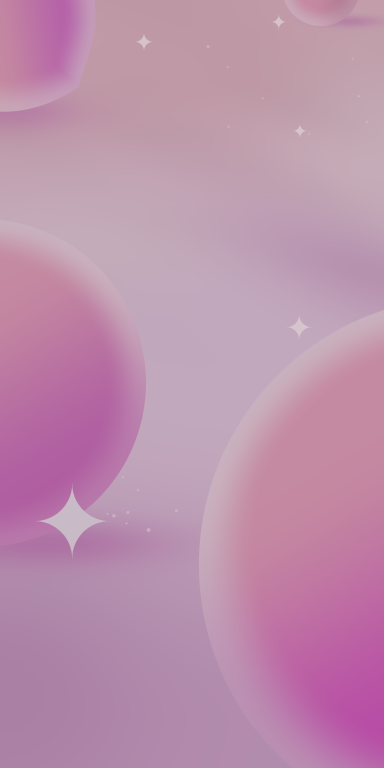
Write a WebGL 1 fragment shader that draws this background.

```glsl
precision highp float;
// Dusty pink backdrop with large glossy orbs, soft cast shadows and sparkles.
// Orbs are distance fields with a graded body and a pale inner rim;
// the haze is layered gradients with stretched noise, the dust is hashed.
uniform vec2 u_resolution;

float hash(vec2 p) {
  return fract(sin(dot(p, vec2(12.99, 78.23))) * 4375.85);
}

float noise(vec2 p) {
  vec2 i = floor(p), f = fract(p);
  f = f * f * (3.0 - 2.0 * f);
  return mix(mix(hash(i), hash(i + vec2(1, 0)), f.x),
             mix(hash(i + vec2(0, 1)), hash(i + 1.0), f.x), f.y);
}

// Soft elliptical spot, 1 at its centre
float glow(vec2 p, vec2 centre, vec2 size) {
  vec2 q = (p - centre) / size;
  return exp(-dot(q, q));
}

// Coverage of a shape from its signed distance
float cover(float d) {
  return clamp(0.5 - d * u_resolution.x, 0.0, 1.0);
}

// Four-pointed star bounded by concave circular arcs
float sparkle(vec2 p, vec2 centre, float r) {
  vec2 q = abs(p - centre);
  return cover(max(r - length(q - r), q.x + q.y - r));
}

// Paints an orb: body colour inside, rim colour fading inwards over width
vec3 orb(vec3 under, float d, vec3 body, vec3 rim, float width, float strength) {
  float edge = 1.0 - smoothstep(0.0, width, -d);
  return mix(under, mix(body, rim, edge * strength), cover(d));
}

// Vertical haze, tinted regions and faint diagonal streaks
vec3 backdrop(vec2 p) {
  vec3 col = mix(vec3(0.70, 0.55, 0.68), vec3(0.76, 0.66, 0.74), smoothstep(0.1, 0.95, p.y));
  col = mix(col, vec3(0.75, 0.60, 0.65), smoothstep(1.25, 1.8, p.y));
  col = mix(col, vec3(0.65, 0.48, 0.63), 0.7 * glow(p, vec2(0.0, 0.22), vec2(0.4, 0.4)));
  col = mix(col, vec3(0.78, 0.69, 0.73), 0.6 * glow(p, vec2(0.3, 1.4), vec2(0.35, 0.16)));
  col = mix(col, vec3(0.77, 0.68, 0.72), 0.8 * glow(p, vec2(1.0, 1.63), vec2(0.25, 0.25)));
  vec2 tilted = vec2(p.x, p.y + 0.35 * p.x);
  col = mix(col, vec3(0.70, 0.54, 0.67), 0.75 * glow(tilted, vec2(0.95, 1.62), vec2(0.35, 0.12)));
  float streak = noise(tilted * vec2(2.5, 9.0)) - 0.5;
  return col + 0.025 * streak * smoothstep(0.9, 1.3, p.y);
}

void main() {
  vec2 p = gl_FragCoord.xy / u_resolution.x;
  p.y *= 2.0 * u_resolution.x / u_resolution.y;
  vec3 pale = vec3(0.79, 0.70, 0.75);
  vec3 warm = vec3(0.77, 0.54, 0.63);
  vec3 magenta = vec3(0.69, 0.37, 0.63);
  vec3 col = backdrop(p);

  // Cast shadows
  col = mix(col, vec3(0.67, 0.40, 0.62), 0.75 * glow(p, vec2(0.12, 0.585), vec2(0.30, 0.06)));
  col = mix(col, vec3(0.70, 0.45, 0.64), 0.7 * glow(p, vec2(0.04, 1.71), vec2(0.16, 0.05)));
  col = mix(col, vec3(0.70, 0.48, 0.64), 0.8 * glow(p, vec2(0.91, 1.944), vec2(0.08, 0.014)));

  // Left orb
  vec2 q = p - vec2(-0.047, 1.003);
  float shade = smoothstep(-0.22, 0.32, dot(q, vec2(0.5, -0.85)));
  float lit = smoothstep(-0.6, 0.9, normalize(q).y);
  col = orb(col, length(q) - 0.427, mix(warm, magenta, shade), pale, 0.11, mix(0.3, 0.95, lit));

  // Right orb, its rim melting into the haze towards the bottom
  q = p - vec2(1.216, 0.529);
  shade = smoothstep(-0.42, 0.3, dot(q, vec2(0.5, -0.85)));
  vec3 rim = mix(vec3(0.73, 0.57, 0.70), pale, smoothstep(0.1, 0.75, p.y));
  float width = mix(0.22, 0.13, smoothstep(0.0, 0.8, p.y));
  col = orb(col, length(q) - 0.698, mix(warm, vec3(0.72, 0.30, 0.65), shade), rim, width, 0.95);

  // Top left orb with a soft corner at its lower right
  q = p - vec2(-0.005, 1.969);
  float turn = atan(q.y, q.x) + 0.75;
  float bump = 0.034 * exp(-abs(turn) * (turn > 0.0 ? 4.5 : 2.0));
  shade = smoothstep(-0.04, 0.2, q.x + 0.15 * q.y);
  col = orb(col, length(q) - 0.253 - bump, mix(warm, vec3(0.71, 0.38, 0.66), shade), pale, 0.09, 0.7);

  // Small top right orb
  q = p - vec2(0.836, 2.034);
  shade = smoothstep(-0.03, 0.07, q.x);
  col = orb(col, length(q) - 0.102, mix(warm, vec3(0.70, 0.49, 0.58), shade), pale, 0.05, 0.75 - 0.4 * shade);

  // Dust: half drifts at the top right, half gathers by the large sparkle
  for (int i = 0; i < 16; i++) {
    float k = float(i);
    vec2 spot = vec2(hash(vec2(k, 1.7)), hash(vec2(k, 5.3)));
    spot = i < 8 ? vec2(0.5, 1.62) + spot * vec2(0.5, 0.38)
                 : vec2(0.26, 0.62) + spot * vec2(0.2, 0.14);
    float size = 0.002 + 0.003 * hash(vec2(k, 9.1));
    col = mix(col, vec3(0.84, 0.75, 0.80), 0.6 * smoothstep(size + 0.002, size - 0.002, length(p - spot)));
  }

  // Sparkles
  float big = sparkle(p, vec2(0.188, 0.643), 0.098);
  float small = sparkle(p, vec2(0.779, 1.148), 0.033);
  small = max(small, sparkle(p, vec2(0.375, 1.891), 0.024));
  small = max(small, sparkle(p, vec2(0.726, 1.943), 0.02));
  small = max(small, sparkle(p, vec2(0.781, 1.659), 0.019));
  col = mix(col, vec3(0.79, 0.73, 0.78), big);
  col = mix(col, vec3(0.85, 0.78, 0.81), 0.9 * small);

  gl_FragColor = vec4(col, 1.0);
}
```
